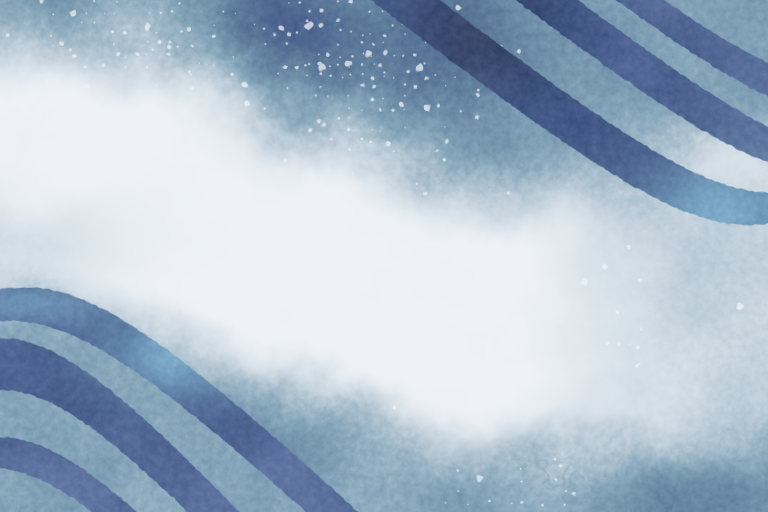
This background is drawn by a WebGL 2 fragment shader. Its source:

```glsl
#version 300 es
precision highp float;
// Misty blue watercolour wash with curved ink bands in two corners and pale splatter.
uniform vec2 u_resolution;
out vec4 fragColor;

const vec3 PAPER = vec3(0.935, 0.95, 0.965);
const vec3 MIST = vec3(0.71, 0.78, 0.83);
const vec3 HAZE = vec3(0.51, 0.64, 0.72);
const vec3 STEEL = vec3(0.37, 0.49, 0.61);
const vec3 INDIGO = vec3(0.27, 0.35, 0.54);
const vec3 NAVY = vec3(0.16, 0.21, 0.34);
const vec3 SLATE = vec3(0.36, 0.44, 0.62);
const vec3 CYAN = vec3(0.45, 0.64, 0.76);

// Hash and gradient noise
vec2 hash2(vec2 p) {
  vec3 q = fract(p.xyx * vec3(0.1031, 0.1030, 0.0973));
  q += dot(q, q.yzx + 33.33);
  return fract((q.xx + q.yz) * q.zy);
}

float corner(vec2 cell, vec2 offset) {
  float angle = 6.2832 * hash2(cell).x;
  return dot(vec2(cos(angle), sin(angle)), offset);
}

float noise(vec2 p) {
  vec2 i = floor(p), f = fract(p), e = vec2(1, 0);
  vec2 u = f * f * f * (f * (f * 6.0 - 15.0) + 10.0);
  return mix(mix(corner(i, f), corner(i + e, f - e), u.x),
             mix(corner(i + e.yx, f - e.yx), corner(i + 1.0, f - 1.0), u.x), u.y);
}

float fbm(vec2 p, int octaves) {
  float sum = 0.0, amp = 0.6;
  for (int i = 0; i < octaves; i++) {
    sum += amp * noise(p);
    p = mat2(1.6, 1.2, -1.2, 1.6) * p + 7.3;
    amp *= 0.55;
  }
  return sum;
}

float blob(vec2 p, vec2 center, vec2 radius) {
  vec2 d = (p - center) / radius;
  return exp(-dot(d, d));
}

// Pigment depth: 0 is bare paper, 1 is the deepest wash
float washDepth(vec2 p) {
  float above = p.y - 0.80 + 0.28 * smoothstep(0.25, 0.95, p.x);
  float below = mix(0.48, 0.17, smoothstep(0.0, 1.0, p.x)) - p.y;
  float depth = 0.53 * smoothstep(-0.02, 0.25, above) + 0.48 * smoothstep(-0.04, 0.17, below);
  depth += 0.20 * smoothstep(0.95, 1.45, p.x) * smoothstep(0.75, 0.5, p.y);
  depth += 0.38 * blob(p, vec2(0.56, 0.93), vec2(0.12, 0.15));
  depth += 0.25 * blob(p, vec2(0.86, 0.93), vec2(0.22, 0.17));
  depth += 0.14 * blob(p, vec2(0.63, 0.17), vec2(0.14, 0.06));
  depth += 0.14 * blob(p, vec2(0.0, 0.53), vec2(0.22, 0.08));
  return depth - 0.32 * blob(p, vec2(1.42, 0.69), vec2(0.16, 0.09));
}

vec3 washColor(float depth) {
  float t = 4.0 * clamp(depth, 0.0, 1.0);
  vec3 c = mix(PAPER, MIST, min(t, 1.0));
  c = mix(c, HAZE, clamp(t - 1.0, 0.0, 1.0));
  c = mix(c, STEEL, clamp(t - 2.0, 0.0, 1.0));
  return mix(c, INDIGO, clamp(t - 3.0, 0.0, 1.0));
}

// Approximate distance above a hyperbola whose lowest point is the apex
float edgeDistance(vec2 p, vec2 apex, float bend, float slope) {
  float run = slope * (p.x - apex.x);
  float arc = length(vec2(bend, run));
  return (p.y - apex.y - arc + bend) / length(vec2(1.0, slope * run / arc));
}

// Band between two edges; apexes holds the outer and the inner apex
float bandMask(vec2 p, vec4 apexes, float bend, float slope, float soft) {
  float outer = edgeDistance(p, apexes.xy, bend, slope);
  float inner = edgeDistance(p, apexes.zw, bend, slope);
  return smoothstep(-soft, soft, outer) * smoothstep(soft, -soft, inner);
}

float splatter(vec2 p, float scale, float soft) {
  vec2 cell = floor(p * scale), rnd = hash2(cell + 11.0), mid = (cell + 0.5) / scale;
  float density = 0.75 * blob(mid, vec2(0.74, 0.87), vec2(0.16, 0.13))
    + 0.4 * blob(mid, vec2(0.3, 0.93), vec2(0.22, 0.09))
    + 0.4 * blob(mid, vec2(1.05, 0.04), vec2(0.13, 0.06))
    + 0.15 * blob(mid, vec2(1.23, 0.42), vec2(0.07, 0.14));
  float radius = mix(0.05, 0.2, rnd.y * rnd.y) / scale;
  vec2 center = (cell + mix(vec2(0.25), vec2(0.75), hash2(cell + 47.0))) / scale;
  float d = length(p - center) - radius * (1.0 + 0.7 * noise(p * scale * 4.0));
  return step(rnd.x, density) * smoothstep(soft, -soft, d);
}

void main() {
  vec2 p = gl_FragCoord.xy / u_resolution.y;
  float pixel = 1.0 / u_resolution.y;
  float cloud = fbm(p * 5.0, 5);
  float grain = fbm(p * 65.0, 3);
  vec2 warp = vec2(cloud, fbm(p * 5.0 + 31.0, 5));

  // Paper and wash, with grain strongest in the middle tones
  float depth = washDepth(p + 0.09 * warp);
  float tone = smoothstep(0.04, 0.35, depth);
  depth += tone * (0.16 * cloud + 0.15 * grain) + 0.025 * cloud;
  float vein = smoothstep(0.05, 0.0, abs(fbm(p * 9.0 + 4.0, 4)));
  depth += 0.1 * vein * blob(p, vec2(1.05, 0.07), vec2(0.14, 0.04));
  vec3 color = washColor(depth);

  // Ink tint varies along the bands
  vec3 ink = mix(INDIGO, SLATE, 0.8 * smoothstep(0.22, 0.0, p.y));
  ink = mix(ink, SLATE, 0.7 * smoothstep(0.1, 0.5, p.x + p.y - 1.9));
  ink = mix(ink, NAVY, 0.95 * blob(p, vec2(0.93, 0.93), vec2(0.14, 0.11)));
  float glow = blob(p, vec2(1.43, 0.59), vec2(0.19, 0.11))
    + blob(p, vec2(0.35, 0.31), vec2(0.15, 0.09)) + 0.7 * blob(p, vec2(0.04, 0.41), vec2(0.17, 0.05));
  ink = mix(ink, CYAN, min(glow, 1.0)) + 0.12 * cloud - 0.07 * grain;

  // Three bands in the upper right and three, flipped, in the lower left
  vec4 upper[3] = vec4[3](vec4(1.461, 0.561, 1.514, 0.623),
    vec4(1.611, 0.662, 1.68, 0.701), vec4(1.66, 0.77, 1.66, 0.836));
  vec4 lower[3] = vec4[3](vec4(0.049, -0.439, 0.02, -0.373),
    vec4(0.0, -0.34, 0.0, -0.238), vec4(0.0, -0.146, -0.016, -0.086));
  vec2 rough = p + 0.003 * vec2(grain, noise(p * 90.0));
  float bands = 0.0;
  for (int i = 0; i < 3; i++) {
    float slope = i == 0 ? 0.97 : 1.12;
    bands = max(bands, bandMask(rough, upper[i], 0.176, 0.8, pixel));
    bands = max(bands, bandMask(rough * vec2(1, -1), lower[i], 0.234, slope, pixel));
  }
  color = mix(color, ink, 0.92 * bands);

  // Pale droplets at two sizes
  float drops = max(splatter(p, 26.0, pixel), splatter(p + 0.013, 48.0, pixel));
  color = mix(color, PAPER, 0.75 * drops * (1.0 - bands));
  fragColor = vec4(clamp(color, 0.0, 1.0), 1.0);
}
```
